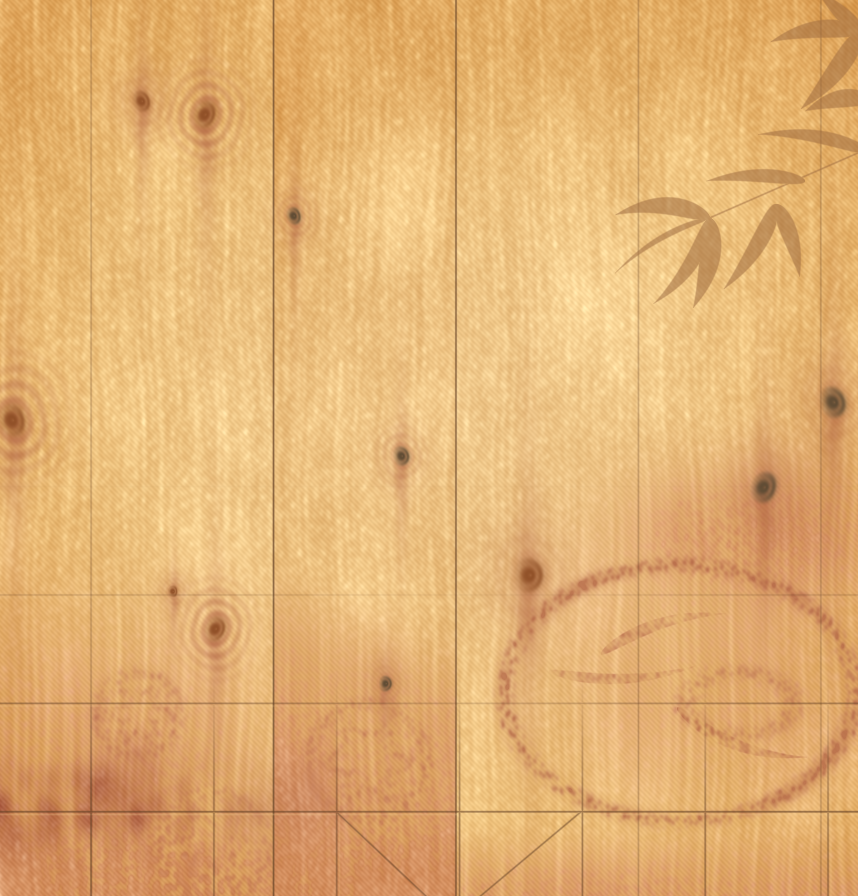
This background is drawn by a WebGL 1 fragment shader. Its source:

```glsl
precision highp float;
uniform vec2 u_resolution;

const float ASPECT = .957;
const float SEAM_START = .1016;
const float BOARD_WIDTH = .2035;
const vec2 TILE_START = vec2(.1016, .094);
const vec2 TILE_SIZE = vec2(.137, .121);
const float GRAIN = .011;
const float TWILL = .02;
const float MOTTLE = .045;
const float SPECKLE = .05;
const vec3 CREAM = vec3(.95, .80, .56);
const vec3 GOLD = vec3(.93, .75, .46);
const vec3 AMBER = vec3(.86, .62, .33);
const vec3 TERRACOTTA = vec3(.83, .56, .37);
const vec3 RUST = vec3(.70, .40, .27);
const vec3 UMBER = vec3(.40, .26, .15);
const vec3 BROWN = vec3(.56, .31, .15);
const vec3 GREY = vec3(.36, .29, .20);
const vec3 LEAF = vec3(.62, .42, .25);

vec2 p;
vec3 col;
float pixel, spray;

vec2 hash2(vec2 v) {
  return fract(sin(vec2(dot(v, vec2(127.1, 311.7)), dot(v, vec2(269.5, 183.3)))) * 4375.5);
}

// Smooth cellular noise, centred near zero
float cells(vec2 v) {
  vec2 id = floor(v);
  float sum = -.52;
  for (int j = -1; j <= 1; j++)
    for (int i = -1; i <= 1; i++) {
      vec2 cell = id + vec2(float(i), float(j));
      vec2 d = cell + hash2(cell) - v;
      sum += exp(-6. * dot(d, d));
    }
  return sum;
}

float below(float edge, float soft, float v) { return 1. - smoothstep(edge - soft, edge + soft, v); }

float glow(float x, float y, float rx, float ry) {
  vec2 q = (p - vec2(x, y)) / vec2(rx, ry);
  return exp(-dot(q, q));
}

float line(float d) { return below(.0009, pixel, abs(d)); }

float segment(vec2 a, vec2 b) {
  vec2 ab = b - a, ap = p - a;
  return line(length(ap - ab * clamp(dot(ap, ab) / dot(ab, ab), 0., 1.)));
}

float oval(vec2 centre, vec2 radius) {
  float d = (length((p - centre) / radius) - 1.) * radius.y / .008;
  return exp(-d * d);
}

// Tapered blade, bowed to one side
float blade(vec2 base, vec2 tip, float width, float bend) {
  vec2 axis = tip - base, d = p - base;
  float len = length(axis), along = dot(d, axis) / (len * len);
  float t = clamp(along, 0., 1.);
  float side = (axis.x * d.y - axis.y * d.x) / len - 4. * bend * t * (1. - t);
  return below(2.2 * width * sqrt(t) * (1. - t), pixel, abs(side)) * step(abs(along - .5), .5);
}

void leaf(vec2 base, float x, float y, float width, float bend) {
  spray = max(spray, blade(base, vec2(x, y), width, bend));
}

float rosette(float x, float y, float r) {
  vec2 c = vec2(x, y), d = p - c;
  return oval(c, vec2(r)) + oval(c, vec2(r * (.55 + .15 * cos(6. * atan(d.y, d.x + .00001)))));
}

void knot(float x, float y, float r, vec3 core, float rings) {
  vec2 d = (p - vec2(x, y)) / r;
  d.x += .12 * sin(d.y * 1.3 + x * 40.);
  float dist = length(d * vec2(1., .85));
  float halo = exp(-.13 * dist * dist) * (.5 + .5 * rings * sin(dist * 7.));
  float tail = exp(-2. * d.x * d.x - .16 * abs(d.y + 2.));
  col = mix(col, RUST, clamp(.5 * halo + .4 * tail, 0., 1.));
  col = mix(col, core, below(.8, .35, dist) * (.75 + .2 * sin(dist * 9. + d.x * 3.)));
}

void main() {
  p = gl_FragCoord.xy / u_resolution * vec2(ASPECT, 1.);
  pixel = 1. / u_resolution.y;
  float board = floor((p.x - SEAM_START) / BOARD_WIDTH) + 1.;
  float dark = step(abs(board - 2.), .5);
  float speck = cells(p * vec2(150., 110.));
  float blotch = cells(p * vec2(9., 6.)) + .6 * cells(p * vec2(38., 24.));

  // Warm light, paler in the middle
  col = mix(GOLD, CREAM, glow(.5, .52, .48, .4));
  float edge = .55 * smoothstep(.72, 1.05, p.y) + .5 * below(.05, .12, p.x) + .4 * smoothstep(.72, 1., p.x);
  edge += dark * (.15 + .5 * glow(.31, .9, .04, .2));
  col = mix(col, AMBER, min(edge, .9));

  // Red wash
  float wash = dark * (.4 * below(.45 - .4 * p.x, .07, p.y) + .4 * below(.17, .15, p.y));
  wash += .8 * below(.24, .2, p.y) * below(.28, .12, p.x) + .7 * below(.04, .05, p.y);
  wash += .8 * glow(.87, .41, .16, .07) + .45 * glow(.8, .23, .19, .15);
  col = mix(col, TERRACOTTA, clamp(wash * (1. + .5 * blotch + .6 * speck), 0., 1.));
  col = mix(col, RUST, (.75 + blotch) * glow(.07, .1, .2, .045));

  // Grain, mottling and twill
  float x = p.x + .006 * sin(p.y * 7. + board * 2.3) + .002 * sin(p.y * 23. + board * 5.);
  float grain = .6 * sin(x * 260. + board) + .6 * sin(x * 613.) + 4. * cells(vec2(x * 140., p.y * 4.));
  col += (GRAIN * grain + MOTTLE * blotch + SPECKLE * speck) * vec3(.6, .9, 1.);
  col += TWILL * sin((p.x + p.y) * 1100.);

  // Faint stamped ornaments
  float stamp = .5 * oval(vec2(.758, .227), vec2(.195, .143));
  stamp += .3 * (oval(vec2(.825, .215), vec2(.06, .035))
    + blade(vec2(.612, .251), vec2(.78, .258), .007, -.012)
    + blade(vec2(.67, .27), vec2(.81, .315), .008, .012)
    + blade(vec2(.755, .21), vec2(.9, .155), .008, -.015));
  stamp += .22 * (rosette(.154, .203, .046) + rosette(.238, .056, .06) + rosette(.41, .15, .065));
  col = mix(col, RUST, clamp(stamp * (.8 + .5 * blotch + speck), 0., .8));

  // Knots
  knot(.159, .887, .011, BROWN, .2);
  knot(.230, .872, .014, BROWN, 1.);
  knot(.016, .531, .017, BROWN, 1.);
  knot(.194, .340, .006, BROWN, .2);
  knot(.241, .298, .013, BROWN, 1.);
  knot(.590, .358, .018, BROWN, .2);
  knot(.329, .759, .009, GREY, .4);
  knot(.448, .491, .010, GREY, .4);
  knot(.854, .456, .016, GREY, .1);
  knot(.930, .551, .016, GREY, .2);
  knot(.430, .237, .008, GREY, .2);

  // Board seams and tile lines
  float seam = floor((p.x - SEAM_START) / BOARD_WIDTH + .5);
  float shade = mix(.3, .75, step(abs(seam - 1.5), .6));
  col = mix(col, UMBER, shade * line(p.x - SEAM_START - seam * BOARD_WIDTH));
  vec2 tile = p - TILE_START;
  tile -= TILE_SIZE * floor(tile / TILE_SIZE + .5);
  float row = .75 * below(.27, .24, p.y) * (1. - .8 * glow(.54, .3, .22, .14));
  float column = .55 * below(.17, .1, p.y);
  float slant = segment(vec2(.375, .094), vec2(.475, 0.)) + segment(vec2(.648, .094), vec2(.536, 0.));
  col = mix(col, CREAM, .4 * max(row * line(tile.y + .003), column * line(tile.x - .003)));
  col = mix(col, UMBER, max(max(row * line(tile.y), column * line(tile.x)), .55 * slant));

  // Bamboo spray
  vec2 tuft = vec2(.792, .757), fork = vec2(.866, .772), crown = vec2(.96, .965);
  spray = segment(tuft, vec2(.97, .835));
  leaf(tuft, .686, .760, .012, -.012);
  leaf(tuft, .686, .695, .004, -.008);
  leaf(tuft, .729, .661, .010, .010);
  leaf(tuft, .773, .656, .014, .008);
  leaf(fork, .807, .677, .011, .006);
  leaf(fork, .892, .691, .011, .004);
  leaf(crown, .859, .953, .012, -.008);
  leaf(crown, .893, .878, .013, .005);
  leaf(crown, .912, 1.01, .010, 0.);
  leaf(vec2(.898, .798), .788, .798, .009, -.006);
  leaf(vec2(.97, .83), .846, .850, .009, -.008);
  leaf(vec2(.97, .89), .898, .876, .012, -.006);
  col = mix(col, LEAF, .55 * spray);

  gl_FragColor = vec4(clamp(col, 0., 1.), 1.);
}
```
